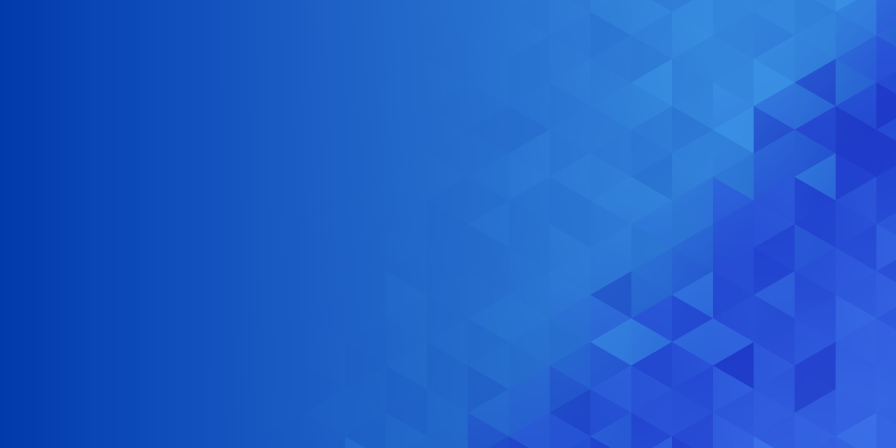
Reproduce this background procedurally as a Shadertoy shader.

```glsl
// Blue gradient dissolving into a mosaic of shaded triangles at the right.

// Gradient stops, from left to right
const vec3 NAVY   = vec3(0.00, 0.22, 0.66);
const vec3 ROYAL  = vec3(0.05, 0.29, 0.725);
const vec3 AZURE  = vec3(0.115, 0.375, 0.775);
const vec3 SKY    = vec3(0.155, 0.44, 0.81);
const vec3 BRIGHT = vec3(0.20, 0.52, 0.86);

// Lower right region and single accents
const vec3 INDIGO = vec3(0.135, 0.275, 0.82);
const vec3 VIOLET = vec3(0.21, 0.40, 0.89);
const vec3 GLINT  = vec3(0.23, 0.58, 0.90);
const vec3 DEEP   = vec3(0.11, 0.20, 0.77);

// Triangle grid, in units of the canvas height
const vec2 GRID_ORIGIN = vec2(1.409, 0.5);
const vec2 GRID_CELL   = vec2(0.0912, 0.1053);

// Line where the sky blue turns to indigo
const vec2 RIDGE_POINT  = vec2(1.30, 0.22);
const vec2 RIDGE_NORMAL = vec2(0.73, -0.68);

const float TONE_CONTRAST = 0.13;
const int   AA_SAMPLES = 3;

float hash(vec3 p) {
    p = fract(p * vec3(0.1031, 0.1030, 0.0973));
    p += dot(p, p.yzx + 33.33);
    return fract((p.x + p.y) * p.z);
}

// Horizontal blue ramp, a little brighter towards the top
vec3 blueRamp(vec2 p) {
    float x = p.x + 0.14 * (p.y - 0.5) * smoothstep(0.4, 1.2, p.x);
    vec3 color = mix(NAVY, ROYAL, smoothstep(-0.1, 0.35, x));
    color = mix(color, AZURE, clamp((x - 0.3) / 0.45, 0.0, 1.0));
    color = mix(color, SKY, clamp((x - 0.75) / 0.40, 0.0, 1.0));
    return mix(color, BRIGHT, clamp((x - 1.15) / 0.50, 0.0, 1.0));
}

// Signed distance to the ridge, positive at the lower right
float ridge(vec2 p) {
    return dot(p - RIDGE_POINT, RIDGE_NORMAL);
}

vec3 scene(vec2 p) {
    // Three families of lines split the plane into triangles
    vec2 g = (p - GRID_ORIGIN) / GRID_CELL;
    float column = floor(g.x);
    vec2 rhombus = floor(vec2(g.y + 0.5 * g.x, g.y - 0.5 * g.x));
    float pointsRight = step(rhombus.x - rhombus.y - 0.5, column);

    // Centre of the triangle
    vec2 center = vec2(column + mix(2.0, 1.0, pointsRight) / 3.0,
                       0.5 * (rhombus.x + rhombus.y + 1.0));
    center = GRID_ORIGIN + center * GRID_CELL;

    // Random tones, partly shared inside each rhombus
    float own = hash(vec3(rhombus, column) + 71.0);
    float shared = hash(vec3(rhombus, 5.0) + 29.0);
    float accent = hash(vec3(rhombus.yx, column) + 137.0);
    float tone = mix(own, shared, 0.4) - 0.5;

    // The mosaic fades away towards the upper left
    float strength = smoothstep(0.45, 1.55, center.x - 0.45 * center.y);

    // Indigo beyond the ridge, shifted from triangle to triangle
    vec2 q = mix(p, center, 0.6);
    float side = ridge(q);
    float indigo = smoothstep(-0.12, 0.15, side + 0.20 * tone);
    vec3 lowerRight = mix(INDIGO, VIOLET, smoothstep(0.10, 0.55, side));
    vec3 color = mix(blueRamp(p), lowerRight, indigo * strength);

    // Soft light and dark facets, with a slight slope inside each
    float slope = dot(p - center, vec2(0.5, 0.6)) * (own - 0.5) * 4.0;
    color += (tone + slope) * TONE_CONTRAST * strength * vec3(0.5, 1.0, 0.5);

    // A few vivid facets on both sides of the ridge
    float nearRidge = smoothstep(0.42, 0.05, abs(side + 0.08));
    float glint = smoothstep(0.84, 0.94, accent) * nearRidge;
    float deep = smoothstep(0.20, 0.08, accent) * smoothstep(-0.2, 0.05, side);
    color = mix(color, GLINT, 0.75 * glint * strength);
    return mix(color, DEEP, 0.65 * deep * strength);
}

void mainImage(out vec4 fragColor, in vec2 fragCoord) {
    // Average a small grid of samples to smooth the edges
    vec3 sum = vec3(0.0);
    for (int j = 0; j < AA_SAMPLES; j++) {
        for (int i = 0; i < AA_SAMPLES; i++) {
            vec2 offset = (vec2(i, j) + 0.5) / float(AA_SAMPLES) - 0.5;
            sum += scene((fragCoord + offset) / iResolution.y);
        }
    }
    fragColor = vec4(sum / float(AA_SAMPLES * AA_SAMPLES), 1.0);
}
```
